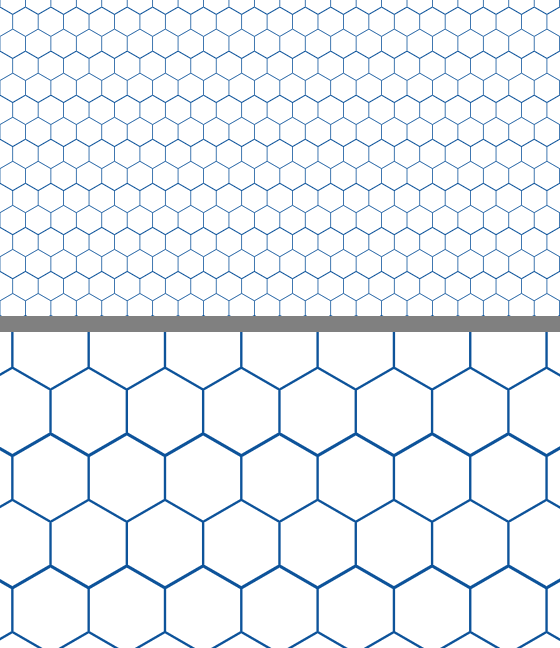
Top: the whole. Bottom: its middle third, enlarged.
A Shadertoy shader for this pattern:

```glsl
// Blue honeycomb outline of pointy-top hexagons on white, every second zigzag slightly heavier.
#define HEX_WIDTH 0.0805                      // flat-to-flat width, in canvas heights
#define ROW_SHIFT 0.0115                      // upward shift of the grid, in hex widths
#define THIN_LINE 0.031                       // line widths, in hex widths
#define HEAVY_LINE 0.041
#define LINE_COLOR vec3(0.05, 0.325, 0.605)
#define PAPER_COLOR vec3(1.0)

const float SQRT3 = sqrt(3.0);

// Fraction of a pixel covered by a line whose centre is dist away
float lineCoverage(float dist, float width, float pixel) {
    float halfWidth = 0.5 * width;
    float nearEdge = clamp((halfWidth - dist) / pixel + 0.5, 0.0, 1.0);
    float farEdge = clamp((halfWidth + dist) / pixel + 0.5, 0.0, 1.0);
    return nearEdge + farEdge - 1.0;
}

// Offset from the nearest hexagon centre; tells whether it lies in an even row
vec2 hexCell(vec2 p, out bool evenRow) {
    vec2 period = vec2(1.0, SQRT3);
    vec2 evenCell = mod(p + vec2(0.0, 0.5 * SQRT3), period) - 0.5 * period;
    vec2 oddCell = mod(p + vec2(0.5, 0.0), period) - 0.5 * period;
    evenRow = dot(evenCell, evenCell) < dot(oddCell, oddCell);
    return evenRow ? evenCell : oddCell;
}

void mainImage(out vec4 fragColor, in vec2 fragCoord) {
    // Hex-width units, y running down from the top edge
    float pixel = 1.0 / (iResolution.y * HEX_WIDTH);
    vec2 p = vec2(fragCoord.x, iResolution.y - fragCoord.y) * pixel;
    p.y += ROW_SHIFT;

    bool evenRow;
    vec2 cell = hexCell(p, evenRow);

    // Distances to the upright and the slanted sides
    float sideDist = 0.5 - abs(cell.x);
    float slantDist = 0.5 - dot(abs(cell), vec2(0.5, 0.5 * SQRT3));

    // The zigzag below each even row is the heavier one
    bool heavy = evenRow == (cell.y > 0.0);
    float slantWidth = heavy ? HEAVY_LINE : THIN_LINE;

    float ink = max(lineCoverage(sideDist, THIN_LINE, pixel),
                    lineCoverage(slantDist, slantWidth, pixel));
    fragColor = vec4(mix(PAPER_COLOR, LINE_COLOR, ink), 1.0);
}
```
